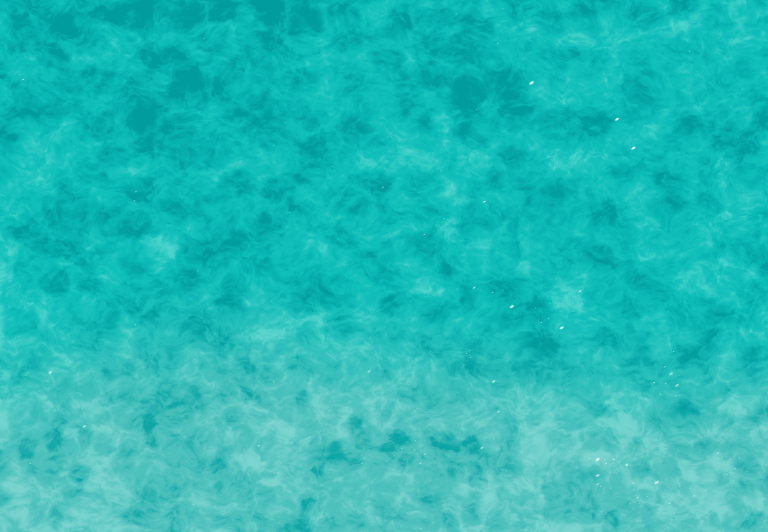
This texture is drawn by a Shadertoy shader. Its source:

```glsl
float hash(vec2 p) {
    vec3 q = fract(p.xyx * 0.1031);
    q += dot(q, q.yzx + 33.33);
    return fract((q.x + q.y) * q.z);
}

vec2 hash2(vec2 p) {
    return vec2(hash(p + 17.0), hash(p + 59.0));
}

float noise(vec2 p) {
    vec2 i = floor(p), f = fract(p);
    f = f * f * (3.0 - 2.0 * f);
    return mix(mix(hash(i), hash(i + vec2(1, 0)), f.x),
               mix(hash(i + vec2(0, 1)), hash(i + vec2(1, 1)), f.x), f.y);
}

float fbm(vec2 p) {
    float sum = 0.0, amp = 0.52;
    for (int i = 0; i < 5; i++) {
        sum += amp * noise(p);
        p = mat2(1.6, 1.2, -1.2, 1.6) * p + 11.3;
        amp *= 0.5;
    }
    return sum;
}

// Soft rounded spots, one per jittered cell, of varying strength
float spots(vec2 p) {
    vec2 cell = floor(p);
    float sum = 0.0;
    for (int y = -1; y <= 1; y++)
    for (int x = -1; x <= 1; x++) {
        vec2 id = cell + vec2(x, y);
        float d = length(p - id - 0.15 - 0.7 * hash2(id));
        sum = max(sum, (1.0 - smoothstep(0.22, 0.58, d)) * (0.15 + 0.85 * hash(id)));
    }
    return sum;
}

// Tiny tilted glints, more frequent where density is high
float glints(vec2 p, float density, float pixel) {
    vec2 cell = floor(p / 0.011);
    float sum = 0.0;
    for (int y = -1; y <= 1; y++)
    for (int x = -1; x <= 1; x++) {
        vec2 id = cell + vec2(x, y);
        vec2 d = p - (id + hash2(id)) * 0.011;
        d.y = (d.y - 0.4 * d.x) * 1.5;
        float radius = mix(0.0006, 0.0042, pow(hash(id + 7.0), 4.0));
        float lit = step(hash(id + 31.0), density) * (0.5 + 0.5 * hash(id + 83.0));
        sum = max(sum, lit * (1.0 - smoothstep(radius - pixel, radius + pixel, length(d))));
    }
    return sum;
}

void mainImage(out vec4 fragColor, in vec2 fragCoord) {
    vec2 uv = fragCoord / iResolution.xy;
    vec2 p = fragCoord / iResolution.y;
    float pixel = 1.0 / iResolution.y;

    // Water surface bends everything below it
    vec2 warp = vec2(fbm(p * 16.0), fbm(p * 16.0 + 40.0)) - 0.5;
    vec2 fineWarp = vec2(noise(p * 65.0), noise(p * 65.0 + 23.0)) - 0.5;
    vec2 q = p + 0.03 * warp + 0.009 * fineWarp;

    // Depth falls toward the bottom edge
    float broad = fbm(p * 2.6 + 5.0) - 0.5;
    float shallow = 1.0 - smoothstep(-0.08, 0.7, uv.y + 0.16 * broad + 0.05 * abs(uv.x - 0.5));

    // Mottled patches, dark spots and thin wrinkles
    float patches = fbm(q * vec2(10.0, 13.0) + 3.0) - 0.5;
    float small = fbm(q * vec2(25.0, 30.0) + 70.0) - 0.5;
    float dark = mix(spots(q * vec2(13.0, 16.0)), spots(q * vec2(23.0, 21.0) + 9.0), smoothstep(0.3, 0.6, shallow));
    float crease = abs(noise(q * vec2(38.0, 55.0) + 3.0 * warp) - 0.5);
    float wrinkle = 1.0 - smoothstep(0.0, 0.14, crease);
    float grain = fbm(p * vec2(80.0, 105.0) + 5.0 * warp) - 0.5;
    float speckle = noise(p * vec2(150.0, 190.0) + 8.0 * warp) - 0.5;

    float tone = 0.47 + 0.7 * patches + 0.62 * small - 0.32 * (dark - 0.28);
    tone += 0.09 * (wrinkle - 0.3) + 0.48 * grain + 0.13 * speckle + 0.16 * broad;
    tone -= 0.17 * smoothstep(0.45, 1.0, uv.y) * (1.2 - 0.9 * uv.x);
    tone += 0.12 * smoothstep(0.2, 0.6, shallow);

    // Deep teal and pale sandy ramps
    vec3 deep = mix(vec3(0.005, 0.61, 0.615), vec3(0.03, 0.70, 0.69), smoothstep(0.02, 0.36, tone));
    deep = mix(deep, vec3(0.06, 0.745, 0.725), smoothstep(0.3, 0.52, tone));
    deep = mix(deep, vec3(0.3, 0.83, 0.80), smoothstep(0.48, 1.0, tone));
    vec3 sandy = mix(vec3(0.05, 0.65, 0.65), vec3(0.29, 0.75, 0.735), smoothstep(0.1, 0.55, tone));
    sandy = mix(sandy, vec3(0.48, 0.83, 0.81), smoothstep(0.48, 1.05, tone));
    vec3 color = mix(deep, sandy, smoothstep(0.2, 0.75, shallow));

    // Sun glints gather in the lower right
    float cluster = smoothstep(0.64, 0.95, noise(p * vec2(8.0, 15.0) + 4.0));
    float sunny = smoothstep(0.3, 0.65, uv.x) * (1.0 - smoothstep(0.3, 0.5, uv.y));
    float glint = glints(p, 0.003 + 0.3 * cluster * sunny, pixel);
    color = mix(color, vec3(0.92, 0.99, 0.98), 0.95 * glint);

    fragColor = vec4(color, 1.0);
}
```
